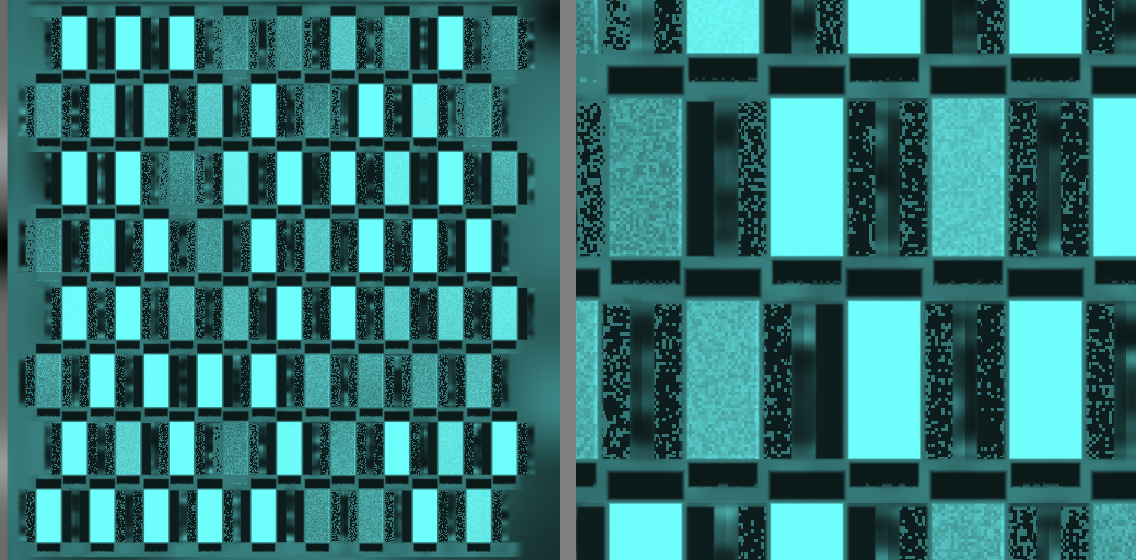
Left, the full canvas; right, a detail of the centre.
This pattern is drawn by a WebGL 2 fragment shader. Its source:

```glsl
#version 300 es
precision highp float;
// Eight staggered rows of nine glowing cyan tiles, each flanked by speckled
// dark panels and closed by dark caps, over a blurred teal ground.
// Each pixel checks three rows and takes the nearest tile in each.
uniform vec2 u_resolution;
out vec4 fragColor;

float hash(vec2 p) {
  vec3 a = fract(vec3(p.xyx) * 0.1031);
  a += dot(a, a.yzx + 33.33);
  return fract((a.x + a.y) * a.z);
}

float noise(vec2 p) {
  vec2 i = floor(p), f = fract(p);
  f = f * f * (3.0 - 2.0 * f);
  return mix(mix(hash(i), hash(i + vec2(1, 0)), f.x),
             mix(hash(i + vec2(0, 1)), hash(i + vec2(1, 1)), f.x), f.y);
}

float bump(float x, float center, float width) {
  float t = (x - center) / width;
  return exp(-t * t);
}

// Soft-edged rectangle mask
float box(vec2 p, vec2 center, vec2 halfSize, float soft) {
  vec2 d = abs(p - center) - halfSize;
  return 1.0 - smoothstep(-soft, soft, max(d.x, d.y));
}

void main() {
  vec2 p = gl_FragCoord.xy / u_resolution;
  p.y = 1.0 - p.y;
  float aa = max(0.7 / u_resolution.y, 0.0008);
  float grain = hash(floor(p * 512.0) + 7.0);
  const vec2 pitch = vec2(0.096, 0.1206);
  const float firstTop = 0.030;

  // Blurred margins
  float value = mix(0.16, 0.54, noise(p * vec2(5.0, 7.0) + 3.0));
  value = mix(value, 0.46, bump(p.x, 0.03, 0.035) * 0.8);
  value *= 1.0 - 0.75 * bump(p.x, 1.0, 0.06) * bump(p.y, 0.03, 0.06);

  // Teal bands between the rows
  float rowY = (p.y - firstTop) / pitch.y;
  float inRow = fract(rowY) * pitch.y;
  float lattice = smoothstep(0.04, 0.07, p.x) * (1.0 - smoothstep(0.91, 0.94, p.x));
  float band = smoothstep(0.092, 0.096, inRow) * lattice;
  float bandValue = mix(0.14, 0.40, smoothstep(0.0, 0.016, p.y));
  value = mix(value, bandValue + 0.12 * noise(p * 50.0), band);

  for (int k = -1; k <= 1; k++) {
    float row = floor(rowY) + float(k);
    if (row < 0.0 || row > 7.0) continue;
    float firstX = 0.1328 - 0.046 * mod(row, 2.0);
    float column = clamp(round((p.x - firstX) / pitch.x), 0.0, 8.0);
    vec2 id = vec2(column, row);
    vec2 q = p - vec2(firstX + column * pitch.x, firstTop + row * pitch.y);
    float side = q.x < 0.0 ? 0.0 : 1.0;
    vec2 m = vec2(abs(q.x), q.y);

    // Per-tile wear
    float rank = hash(id * 3.7 + 11.3);
    float faded = step(rank, 0.12);
    float shade = mix(0.54, 1.02, smoothstep(0.12, 0.70, rank));

    // Dark, knotted gap beside the panels
    float knots = noise(vec2(p.x * 45.0, p.y * 75.0));
    float gapValue = 0.09 + 0.40 * knots * knots * (0.5 + hash(id + 41.0));
    gapValue += 0.20 * bump(q.y, 0.004, 0.006) + 0.20 * bump(q.y, 0.090, 0.006);
    value = mix(value, gapValue, box(m, vec2(0.046, 0.047), vec2(0.007, 0.046), 0.005));

    // Speckled side panels, some solid dark
    float wear = hash(id * 5.1 + side * 23.0 + 2.0);
    float density = 0.22 * step(0.32, wear) * (0.3 + wear);
    density += 0.30 * (1.0 - smoothstep(0.5, 0.72, shade)) * step(0.25, wear);
    density = mix(density, 0.80, faded * (1.0 - side));
    float rim = max(abs(m.x - 0.0322) - 0.0068, abs(m.y - 0.048) - 0.0445);
    density = min(density * (1.0 + 0.9 * smoothstep(-0.002, 0.0, rim)), 0.9);
    float panelValue = mix(0.10, 0.46, step(1.0 - density, grain));
    value = mix(value, panelValue, box(m, vec2(0.0322, 0.048), vec2(0.0085, 0.046), aa));

    // Caps above and below
    value = mix(value, 0.09, box(m, vec2(0.0, -0.0105), vec2(0.0225, 0.0085), 0.0018));
    float lowerCap = mix(0.09, 0.48, faded);
    lowerCap += 0.24 * step(0.72, grain) * smoothstep(0.107, 0.111, q.y);
    value = mix(value, lowerCap, box(m, vec2(0.0, 0.1035), vec2(0.0205, 0.0072), aa * 1.5));

    // Halo, face and bright right edge
    value = mix(value, 0.47, box(m, vec2(0.0, 0.047), vec2(0.0243, 0.0487), 0.0018));
    float dull = clamp((1.0 - shade) * 2.0, 0.0, 1.0);
    float slope = (hash(id + 71.0) - 0.5) * (q.y - 0.047) * 2.5;
    float face = shade + slope * dull + (grain - 0.5) * (0.04 + 0.20 * dull);
    float edge = smoothstep(0.0185, 0.0205, q.x) + 0.4 * smoothstep(0.091, 0.093, q.y);
    face += 0.20 * dull * edge;
    value = mix(value, face, box(m, vec2(0.0, 0.047), vec2(0.0215, 0.047), aa));
  }

  // Cyan ramp, with a grey strip down the left edge
  value = clamp(value, 0.08, 1.0);
  vec3 color = mix(vec3(0.01, 0.01, 0.01), vec3(0.43, 1.0, 0.99), value);
  float grey = 0.42 + 0.18 * (bump(p.y, 0.27, 0.06) + bump(p.y, 0.83, 0.06));
  grey -= 0.40 * bump(p.y, 0.44, 0.06);
  color = mix(vec3(grey), color, smoothstep(0.0135 - aa, 0.0135 + aa, p.x));
  fragColor = vec4(color, 1.0);
}
```
